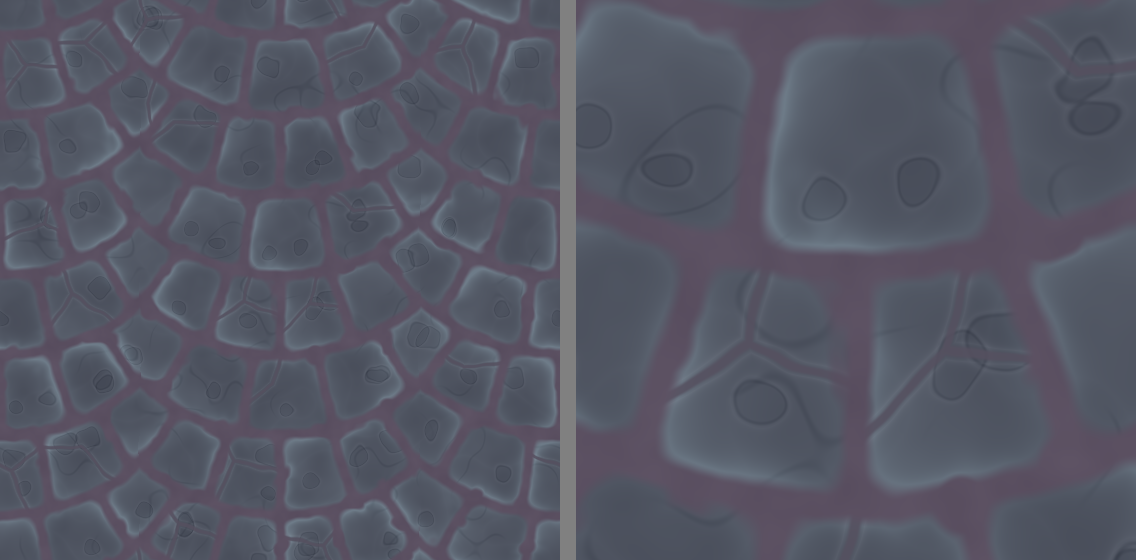
Left: the whole. Right: its middle third, enlarged.
Write a three.js fragment shader that draws this texture.

```glsl
// Worn slate cobbles laid in seven rows of scalloped arcs, two arcs across, with mauve joints.
varying vec2 vUv;

vec2 hash2(vec2 p) {
  return fract(sin(vec2(dot(p, vec2(127.1, 311.7)), dot(p, vec2(269.5, 183.3)))) * 43758.5);
}

// Gradient noise that wraps after n cells per canvas
float corner(vec2 cell, vec2 offset, float n) {
  float a = 6.2832 * hash2(mod(cell, n) + n).x;
  return dot(vec2(cos(a), sin(a)), offset);
}

float noise(vec2 p, float n) {
  p *= n;
  vec2 i = floor(p), f = p - i;
  vec2 u = f * f * f * (f * (f * 6.0 - 15.0) + 10.0);
  vec2 e = vec2(1.0, 0.0);
  return mix(mix(corner(i, f, n), corner(i + e, f - e, n), u.x),
             mix(corner(i + e.yx, f - e.yx, n), corner(i + 1.0, f - 1.0, n), u.x), u.y);
}

float fbm(vec2 p, float n) {
  return noise(p, n) + 0.5 * noise(p, n * 2.0) + 0.25 * noise(p, n * 4.0);
}

float smoothMin(float a, float b, float k) {
  float h = max(k - abs(a - b), 0.0) / k;
  return min(a, b) - h * h * k * 0.25;
}

void main() {
  vec2 uv = vUv;
  vec2 p = uv + 0.006 * vec2(noise(uv, 13.0), noise(uv + 0.37, 13.0))
              + 0.002 * vec2(noise(uv, 41.0), noise(uv + 0.61, 41.0));

  // Arc column and row: every row is the same sagging arc moved up
  float radius = 0.378;
  float column = floor(p.x * 2.0 + 0.5);
  float middle = column * 0.5;
  float dx = p.x - middle;
  float rise = radius - sqrt(radius * radius - dx * dx);
  float row = floor((p.y - rise) * 7.0 - 0.56);
  float rowId = mod(row, 7.0);
  vec2 hub = vec2(middle, (row + 0.56) / 7.0 + radius);
  float lower = radius - length(p - hub);
  float upper = length(p - hub - vec2(0.0, 1.0 / 7.0)) - radius;

  // Radial joints: arcs hold three or four stones in turn, with a diamond between arcs
  bool three = mod(rowId + column, 2.0) < 0.5;
  float count = three ? 3.0 : 4.0;
  float span = three ? 0.365 : 0.3;
  float lean = three ? 0.03 : 0.0;
  hub.y += 0.5 / 7.0;
  vec2 spoke = p - hub;
  float angle = atan(spoke.x, -spoke.y) - lean;
  float slot = floor(angle / span + count * 0.5);
  float slotAngle = (slot + 0.5 - count * 0.5) * span;
  float side = sign(angle);
  bool diamond = slot < 0.0 || slot >= count;
  float gap = diamond ? abs(angle) - count * span * 0.5 : span * 0.5 - abs(angle - slotAngle);
  float joint = length(spoke) * sin(gap);

  // Stone centre, local position and identity
  float aim = slotAngle + lean;
  vec2 centre = hub + radius * vec2(sin(aim), -cos(aim));
  float key = mod(column, 2.0) * 10.0 + slot;
  if (diamond) {
    centre = vec2(middle + side * 0.25, hub.y - radius + 0.085);
    key = 30.0 + mod(column + step(0.0, side), 2.0);
  }
  vec2 local = p - centre;
  vec2 id = vec2(key, rowId) + 3.0;
  vec2 rnd = hash2(id), rnd2 = hash2(id + 51.0);

  // Distance inside the stone, with worn and nibbled edges
  float inside = smoothMin(smoothMin(lower, upper, 0.022), joint, 0.022);
  inside -= 0.007 * smoothstep(0.15, 0.5, noise(uv, 24.0)) + 0.0015 * noise(uv, 60.0);
  float stone = smoothstep(0.004, 0.013, inside);

  // Slate body with clouds and faint facets
  float cloud = fbm(uv, 9.0);
  float facet = pow(1.0 - min(abs(noise(uv + 0.2, 11.0)), 1.0), 14.0);
  vec3 slate = mix(vec3(0.285, 0.303, 0.352), vec3(0.35, 0.375, 0.425),
                   clamp(0.2 + 0.55 * cloud + 0.3 * (rnd.x - 0.4) + 0.15 * facet, 0.0, 1.0));

  // Pale rim, strongest on one side of each stone
  float turn = 6.2832 * rnd.y;
  float facing = dot(local / (length(local) + 0.01), vec2(cos(turn), sin(turn)));
  float glow = (0.22 + 0.6 * smoothstep(-0.4, 0.9, facing)) * (0.45 + 0.75 * rnd2.x);
  glow *= 0.9 + 0.7 * noise(uv, 17.0);
  float depth = max(inside - 0.012, 0.0);
  float rim = glow * (0.75 * exp(-depth / 0.007) + 0.4 * exp(-depth / 0.024));
  slate = mix(slate, vec3(0.45, 0.51, 0.56), clamp(rim, 0.0, 0.85));

  // Rounded flakes and hairline veins
  for (int i = 0; i < 2; i++) {
    vec2 r = hash2(id + 17.0 * float(i + 1));
    float d = length(local - 0.075 * (r - 0.5)) + 0.011 * noise(uv, 38.0) - 0.01 - 0.01 * r.y;
    float shown = step(0.4, fract(r.x * 7.0 + r.y));
    slate -= shown * (0.035 * (1.0 - smoothstep(0.0, 0.002, abs(d)))
                    + 0.012 * (1.0 - smoothstep(-0.002, 0.002, d)));
    slate += shown * 0.02 * exp(-abs(d - 0.003) / 0.002);
  }
  float vein = 1.0 - smoothstep(0.0, 0.05, abs(noise(uv + 0.43, 15.0)));
  slate -= 0.028 * vein * smoothstep(0.0, 0.25, noise(uv, 8.0));

  // Open cracks: two or three rays from a point in some stones
  float crack = 1.0;
  vec2 m = local - 0.05 * (rnd2 - 0.5) + 0.004 * noise(uv, 30.0);
  for (int j = 0; j < 3; j++) {
    float a = turn + 2.5 * float(j) - 0.35 * float(j * j) * rnd.x;
    vec2 dir = vec2(cos(a), sin(a));
    float ray = length(m - dir * max(dot(m, dir), 0.0));
    if (j < 2 || rnd.x > 0.5) crack = min(crack, ray);
  }
  float cracked = step(0.64, rnd2.y);
  slate += cracked * 0.04 * exp(-abs(crack - 0.005) / 0.002);
  slate = mix(slate, vec3(0.335, 0.315, 0.375),
              cracked * 0.85 * (1.0 - smoothstep(0.0015, 0.004, crack)));

  // Mauve joints with soft streaks
  vec3 mortar = vec3(0.355, 0.312, 0.38) + 0.02 * fbm(uv, 22.0);
  gl_FragColor = vec4(mix(mortar, slate, stone), 1.0);
}
```
